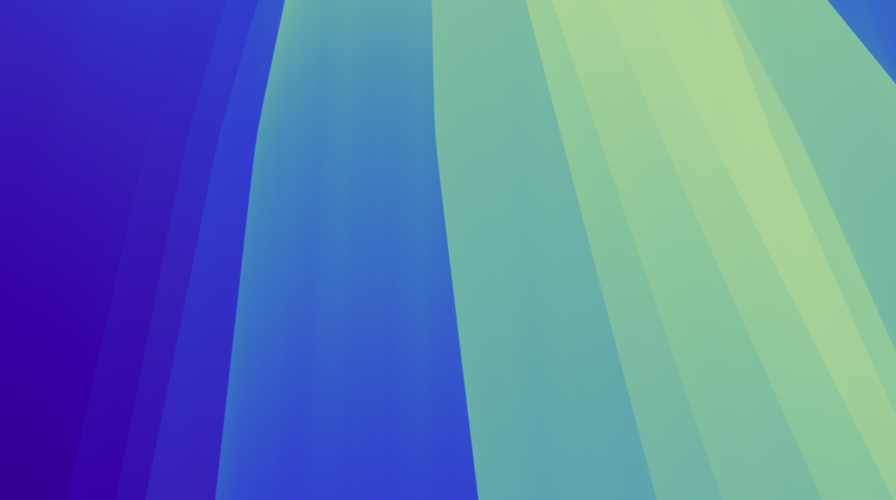
A Shadertoy shader for this background:

```glsl
// Draws tall overlapping curtains of light, from indigo through blue to pale green.
#define PANELS 12
#define STOPS 9
#define BEND_DEPTH 0.27     // depth at which the curtain edges bend
#define BEND_SOFTNESS 0.04
#define EDGE_WIDTH 0.0013
#define RIM_WIDTH 0.022
#define FOLD_STRENGTH 0.10

// Colour stops from the coldest to the warmest
const vec3 RAMP[STOPS] = vec3[STOPS](
    vec3(0.19, 0.00, 0.55), vec3(0.21, 0.00, 0.65), vec3(0.21, 0.12, 0.72),
    vec3(0.19, 0.24, 0.81), vec3(0.22, 0.42, 0.77), vec3(0.27, 0.55, 0.72),
    vec3(0.41, 0.68, 0.66), vec3(0.53, 0.77, 0.61), vec3(0.67, 0.83, 0.59));

// Left edge of each curtain: x at the top, at the bend and at the bottom
const vec3 EDGES[PANELS] = vec3[PANELS](
    vec3(0.224, 0.167, 0.076), vec3(0.254, 0.210, 0.130),
    vec3(0.289, 0.245, 0.163), vec3(0.319, 0.287, 0.241),
    vec3(0.483, 0.486, 0.535), vec3(0.587, 0.626, 0.733),
    vec3(0.616, 0.668, 0.806), vec3(0.674, 0.737, 0.918),
    vec3(0.716, 0.792, 0.997), vec3(0.806, 0.862, 1.042),
    vec3(0.811, 0.891, 1.073), vec3(0.923, 1.046, 1.367));

// Warmth of each curtain: top, middle, bottom, and extra along its left rim
const vec4 WARMTH[PANELS] = vec4[PANELS](
    vec4(2.7, 1.7, 1.0, 0.0), vec4(3.0, 2.1, 1.4, 0.0),
    vec4(3.5, 2.7, 2.0, 0.0), vec4(5.7, 4.15, 3.1, 0.6),
    vec4(6.6, 6.1, 5.7, 0.2), vec4(7.5, 6.8, 6.2, 0.1),
    vec4(7.9, 7.1, 6.5, 0.1), vec4(8.0, 7.5, 6.9, 0.0),
    vec4(8.0, 7.9, 7.4, 0.0), vec4(7.6, 7.4, 7.0, 0.0),
    vec4(6.9, 6.4, 6.0, 0.2), vec4(3.9, 3.4, 3.0, 0.6));

// Two straight runs joined by a soft bend
float edgeAt(vec3 edge, float depth) {
    float upper = (edge.y - edge.x) / BEND_DEPTH;
    float lower = (edge.z - edge.y) / (1.0 - BEND_DEPTH);
    float s = depth - BEND_DEPTH;
    float bend = sqrt(s * s + BEND_SOFTNESS * BEND_SOFTNESS) - BEND_SOFTNESS;
    return edge.y + 0.5 * ((upper + lower) * s + (lower - upper) * bend);
}

// Parabola through the top, middle and bottom values
float warmthAt(vec3 w, float depth) {
    return dot(w, vec3(2.0 * (depth - 0.5) * (depth - 1.0),
                       4.0 * depth * (1.0 - depth),
                       2.0 * depth * (depth - 0.5)));
}

vec3 rampColor(float warmth) {
    vec3 color = RAMP[0];
    for (int i = 1; i < STOPS; i++)
        color = mix(color, RAMP[i], clamp(warmth - float(i - 1), 0.0, 1.0));
    return color;
}

// Layered sines that fan out toward the bottom
float folds(float x, float depth) {
    float fan = (x - 0.46) / (0.85 + 0.3 * depth);
    return 0.55 * sin(fan * 75.0 + 1.2) + 0.3 * sin(fan * 131.0 + depth)
         + 0.15 * sin(fan * 290.0 - 2.0 * depth);
}

void mainImage(out vec4 fragColor, in vec2 fragCoord) {
    vec2 uv = fragCoord / iResolution.xy;
    float depth = 1.0 - uv.y;
    float soft = max(EDGE_WIDTH, 0.75 / iResolution.x);

    // Dark backdrop with a blue glow at the top
    float warmth = warmthAt(vec3(2.2, 1.2, 0.2), depth);
    warmth += 0.5 * smoothstep(0.0, 0.16, uv.x) * (1.0 - 1.6 * depth * (1.0 - depth));

    // Lay each curtain over those to its left
    for (int i = 0; i < PANELS; i++) {
        float d = uv.x - edgeAt(EDGES[i], depth);
        float panel = warmthAt(WARMTH[i].xyz, depth)
                    + WARMTH[i].w * exp(-max(d, 0.0) / RIM_WIDTH);
        warmth = mix(warmth, panel, smoothstep(-soft, soft, d));
    }

    // Cloth folds show most on the blue curtain
    float blueness = exp(-pow((warmth - 4.4) / 1.2, 2.0));
    warmth += FOLD_STRENGTH * (0.3 + blueness) * folds(uv.x, depth);

    fragColor = vec4(rampColor(warmth), 1.0);
}
```
